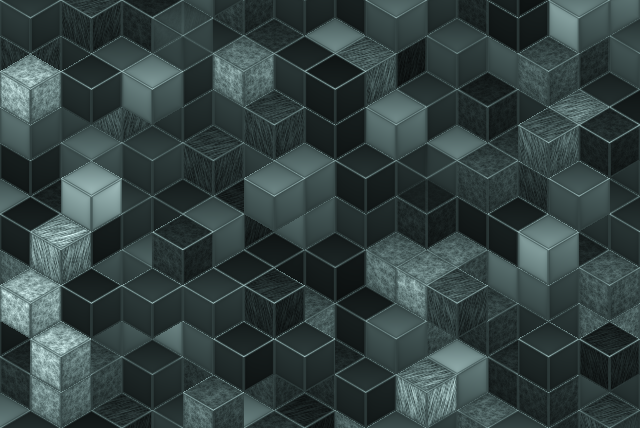
A Shadertoy shader for this pattern:

```glsl
// Interlocking isometric cubes in dark teal, with satin, mottled, brushed and glass faces.

const vec2 GRID = vec2(21.0, 12.0);       // half cube widths across, cube edges up
const vec2 PERIOD = vec2(2.0, 3.0);       // repeat of one cube layer
const vec2 ISO = vec2(0.866, 1.0);        // grid units to equal lengths
const float BEVEL_WIDTH = 0.045;
const float RIM_WIDTH = 0.016;

float hash(vec2 p, float seed) {
    vec3 q = fract(vec3(p, seed * 7.31) * vec3(0.1031, 0.113, 0.0973));
    q += dot(q, q.yzx + 33.33);
    return fract((q.x + q.y) * q.z);
}

// Distance to the nearest scattered point
float cellular(vec2 p) {
    vec2 cell = floor(p), f = p - cell;
    float nearest = 2.0;
    for (int y = -1; y <= 1; y++)
    for (int x = -1; x <= 1; x++) {
        vec2 o = vec2(x, y);
        vec2 r = o + vec2(hash(cell + o, 1.0), hash(cell + o, 2.0)) - f;
        nearest = min(nearest, dot(r, r));
    }
    return sqrt(nearest);
}

float mottle(vec2 p) {
    return 0.4 * cellular(p * 5.0) + 0.35 * cellular(p * 11.0) + 0.25 * cellular(p * 23.0);
}

float brushed(vec2 p) {
    vec2 s = vec2(p.x + 0.35 * p.y, p.y);
    return 0.6 * cellular(s * vec2(17.0, 2.2)) + 0.4 * cellular(s * vec2(31.0, 4.0));
}

// Centre of the hexagonal cube outline that contains p
vec2 cubeCentre(vec2 p, float layer) {
    vec2 origin = vec2(0.0, -1.0 - layer);
    vec2 g = (p - origin) / PERIOD;
    vec2 a = floor(g + 0.5) * PERIOD + origin;
    vec2 b = (floor(g) + 0.5) * PERIOD + origin;
    return length((p - a) * ISO) < length((p - b) * ISO) ? a : b;
}

float stroke(float d, float width, float px) {
    return clamp((width - d) / px + 0.5, 0.0, 1.0);
}

// Tone in x, opacity in y
vec2 shadeCube(vec2 q, vec2 id, float layer, float px) {
    // Face coordinates: 0 top, 1 left, 2 right
    float side = abs(q.x);
    bool top = q.y > 0.5 * side;
    vec2 uv = top ? vec2(1.0 - q.y + 0.5 * q.x, 1.0 - q.y - 0.5 * q.x)
                  : vec2(side, 0.5 * side - q.y);
    float face = top ? 0.0 : (q.x < 0.0 ? 1.0 : 2.0);

    // Base tone and directional light
    float h = hash(id, 3.0);
    float tone = mix(0.12, 0.7 - 0.09 * layer, h * h);
    float light = top ? mix(0.75, 1.2, 0.5 * (uv.x + uv.y))
                : face < 1.5 ? mix(1.12, 0.82, uv.y)
                : mix(0.88, 0.62, uv.y) + 0.18 * uv.x;
    tone *= light * mix(0.78, 1.2, hash(id, 4.0 + face));

    // Surface finish
    float finish = hash(id, 8.0);
    vec2 grain = uv + id * 9.0 + face * 3.0;
    if (finish < 0.24) tone = tone * (0.55 + 1.05 * mottle(grain)) + 0.015;
    else if (finish < 0.36) tone *= 0.45 + 1.2 * brushed(grain);
    float opacity = finish > 0.94 && layer < 1.5 ? 0.6 : 1.0;

    // Bevelled joints with a dark inner lining
    vec2 border = min(uv, 1.0 - uv);
    float d = min(border.x, border.y);
    tone *= 1.0 - 0.25 * exp(-14.0 * d);
    tone = mix(tone, mix(0.29, tone, 0.3), 0.85 * stroke(d, BEVEL_WIDTH, px));

    // Bright rim around the top, strongest near its corners
    float rim = stroke(top ? d : uv.y, RIM_WIDTH, px);
    float corner = min(length(q * ISO), length(vec2(side - 1.0, q.y - 0.5) * ISO));
    float glow = mix(0.65, 0.28, layer * 0.5) + 0.4 * exp(-9.0 * corner);
    tone = mix(tone, 0.76, rim * glow);
    return vec2(tone, opacity);
}

vec3 tealTint(float tone) {
    return tone * vec3(mix(0.73, 0.9, tone), 1.0, 0.995);
}

void mainImage(out vec4 fragColor, in vec2 fragCoord) {
    vec2 p = fragCoord / iResolution.xy * GRID;
    float px = GRID.x / iResolution.x;
    float tone = 0.15;

    // Full back layer, then two sparser layers in front
    for (int i = 2; i >= 0; i--) {
        float layer = float(i);
        vec2 centre = cubeCentre(p, layer);
        float coverage = i == 2 ? 1.0 : (i == 1 ? 0.48 : 0.25);
        if (hash(centre, 9.0) < coverage) {
            vec2 cube = shadeCube(p - centre, centre, layer, px);
            tone = mix(tone, cube.x, cube.y);
        }
    }
    fragColor = vec4(tealTint(clamp(tone, 0.0, 1.0)), 1.0);
}
```
